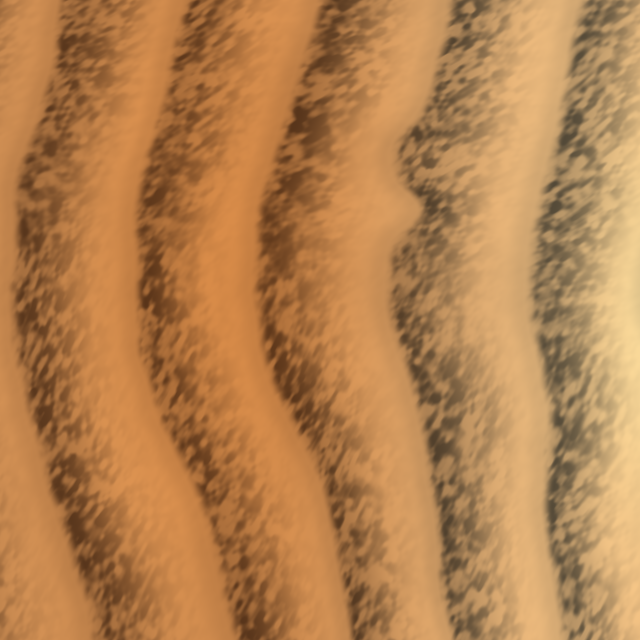
Give the GLSL for this texture, as a three.js fragment shader.

```glsl
// Wind-blown sand ripples: smooth lit crests ending in a soft bent edge,
// each followed by a shaded trough speckled with slanted streaks of grains.
// A warped sawtooth phase gives the ripples, stretched value noise the grains.

#define SPACING 0.197
#define FIRST_EDGE 0.01
#define BEND 0.24
#define WOBBLE 0.034
#define GRAIN_SCALE vec2(56.0, 108.0)
#define TROUGH_DEPTH 0.25
#define GRAIN_DEPTH 0.29
#define SAND_TAN vec3(0.81, 0.56, 0.33)
#define SAND_ORANGE vec3(0.84, 0.54, 0.28)
#define SAND_PALE vec3(0.90, 0.71, 0.48)
#define SAND_GLOW vec3(0.98, 0.86, 0.61)

varying vec2 vUv;

float hash(vec2 p) {
  return fract(sin(dot(p, vec2(127.1, 311.7))) * 43758.5453);
}

float noise(vec2 p) {
  vec2 cell = floor(p);
  vec2 f = fract(p);
  f = f * f * (3.0 - 2.0 * f);
  float low = mix(hash(cell), hash(cell + vec2(1.0, 0.0)), f.x);
  float high = mix(hash(cell + vec2(0.0, 1.0)), hash(cell + vec2(1.0, 1.0)), f.x);
  return mix(low, high, f.y);
}

// Soft elliptical spot, 1 at its centre
float spot(vec2 p, vec2 centre, vec2 radius) {
  vec2 d = (p - centre) / radius;
  return exp(-dot(d, d));
}

// Streaky grains, long axis turned by the given angle
float streaks(vec2 p, float angle) {
  float c = cos(angle);
  float s = sin(angle);
  vec2 q = vec2(c * p.x + s * p.y, c * p.y - s * p.x) * GRAIN_SCALE;
  return 0.65 * noise(q) + 0.35 * noise(q * 1.7 + 17.3);
}

// Sideways shift of the ripples: a common elbow, a few swells, small wobble
float rippleShift(vec2 p) {
  float h = p.y - 0.53;
  float elbow = BEND * (sqrt(h * h + 0.01) - 0.1);
  float swell = 0.06 * spot(p, vec2(0.42, 0.0), vec2(0.24, 0.38))
              - 0.035 * spot(p, vec2(0.40, 0.55), vec2(0.2, 0.25))
              + 0.035 * spot(p, vec2(0.92, 0.55), vec2(0.2, 0.3))
              - 0.045 * spot(p, vec2(0.95, 0.0), vec2(0.25, 0.3))
              - 0.022 * spot(p, vec2(0.15, 1.0), vec2(0.25, 0.3));
  float kink = 0.04 * spot(p, vec2(0.65, 0.67), vec2(0.08, 0.035))
             - 0.024 * spot(p, vec2(0.62, 0.77), vec2(0.08, 0.05));
  float wobble = WOBBLE * (noise(p * vec2(3.5, 6.0) + 4.7) - 0.5)
               + 0.009 * (noise(p * vec2(10.0, 20.0)) - 0.5);
  return FIRST_EDGE + elbow + swell + kink + wobble;
}

vec3 sandColour(vec2 p) {
  vec3 sand = mix(SAND_TAN, SAND_ORANGE, spot(p, vec2(0.34, 0.55), vec2(0.24, 0.6)));
  sand = mix(sand, SAND_PALE, smoothstep(0.42, 0.9, p.x));
  return mix(sand, SAND_GLOW, spot(p, vec2(1.04, 0.5), vec2(0.13, 0.34)));
}

void main() {
  vec2 p = vUv;

  // Phase runs from 0 just behind an edge to 1 at the next edge
  float phase = fract((p.x - rippleShift(p)) / SPACING);
  float reach = 0.77 + 0.25 * (noise(p * 5.0 + 9.1) - 0.5) + 0.12 * (p.y - 0.3);
  float fade = 1.0 - smoothstep(0.08, reach, phase);
  float trough = fade * mix(0.3, 1.0, smoothstep(0.0, 0.12, phase));
  float brink = 0.3 * smoothstep(0.84, 1.0, phase);
  float shade = max(trough, brink);

  // Grains turn from steep streaks below to flatter ones above
  vec2 warped = p + 0.02 * vec2(noise(p * 7.0), noise(p * 7.0 + 31.0));
  float flatter = smoothstep(0.4, 0.8, p.y + 0.25 * (p.x - 0.5));
  float grain = mix(streaks(warped, 1.05), streaks(warped, 0.55), flatter);
  float clump = noise(warped * vec2(26.0, 18.0) + 3.3);
  float speckle = smoothstep(0.2, 0.8, grain + 0.2 * (clump - 0.5));

  // Light speckle spills over onto the slope but spares the crest
  float slope = smoothstep(0.0, 0.1, phase) * (1.0 - smoothstep(0.45, 0.95, phase));
  float depth = TROUGH_DEPTH * shade
              + GRAIN_DEPTH * speckle * trough * smoothstep(0.0, 0.1, phase)
              + 0.09 * (speckle - 0.4) * slope
              + 0.03 * (grain - 0.5)
              + 0.04 * (noise(p * 9.0 + 6.0) - 0.5);

  // Deep shade loses blue on the orange side and greys on the pale side
  vec3 absorb = mix(vec3(0.95, 1.02, 1.08), vec3(1.06, 1.0, 0.92), smoothstep(0.4, 0.8, p.x));
  vec3 colour = sandColour(p) * (1.0 - depth * absorb);
  gl_FragColor = vec4(clamp(colour, 0.0, 1.0), 1.0);
}
```
